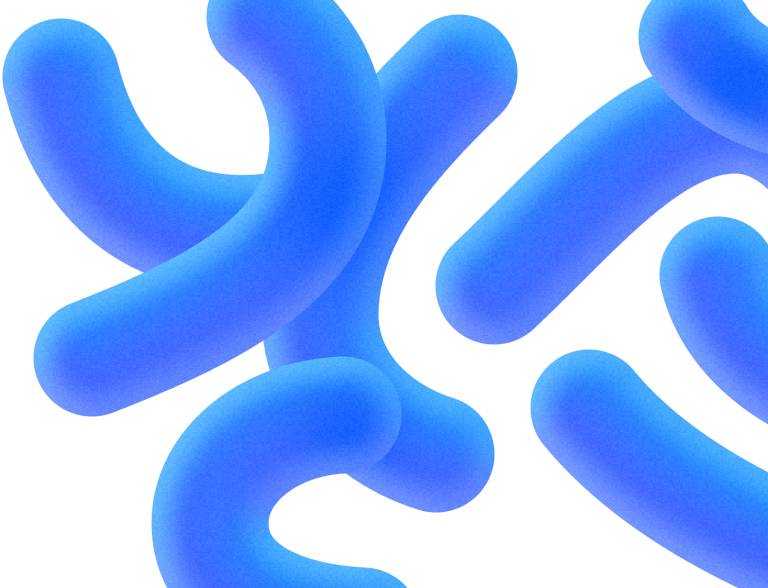
Reproduce this background procedurally as a Shadertoy shader.

```glsl
const float RADIUS = 0.585;
const float CANVAS_HEIGHT = 5.88;
const int CURVE_STEPS = 24;

const vec3 INDIGO = vec3(0.26, 0.41, 1.0);
const vec3 AZURE = vec3(0.11, 0.56, 1.0);
const vec3 ROYAL = vec3(0.07, 0.37, 1.0);
const vec3 SKY = vec3(0.40, 0.76, 1.0);
const vec3 PERIWINKLE = vec3(0.55, 0.67, 1.0);

float hash(vec2 cell) {
    vec3 q = fract(vec3(cell.xyx) * 0.1031);
    q += dot(q, q.yzx + 33.33);
    return fract((q.x + q.y) * q.z);
}

vec2 cubic(vec2 a, vec2 b, vec2 c, vec2 d, float t) {
    float s = 1.0 - t;
    return s * s * s * a + 3.0 * s * s * t * b + 3.0 * s * t * t * c + t * t * t * d;
}

vec2 shorter(vec2 a, vec2 b) {
    return dot(a, a) < dot(b, b) ? a : b;
}

// Offset from the closest point of a cubic curve to p
vec2 curveOffset(vec2 p, vec2 a, vec2 b, vec2 c, vec2 d) {
    vec2 best = p - a;
    vec2 start = a;
    for (int i = 1; i <= CURVE_STEPS; i++) {
        vec2 end = cubic(a, b, c, d, float(i) / float(CURVE_STEPS));
        vec2 along = end - start;
        float h = clamp(dot(p - start, along) / dot(along, along), 0.0, 1.0);
        best = shorter(best, p - start - along * h);
        start = end;
    }
    return best;
}

float softSpot(vec2 p, vec2 center, float size) {
    vec2 q = (p - center) / size;
    return exp(-dot(q, q));
}

// Tube colour from its cross-section position and the depth of shade
vec3 tubeColor(vec2 o, float depth) {
    float q = length(o);
    vec2 dir = o / max(q, 0.001);
    float upper = smoothstep(-0.45, 0.95, dot(o, vec2(0.3, -0.95)));
    vec3 body = mix(mix(INDIGO, AZURE, upper), ROYAL, depth);
    float facing = 0.5 + 0.5 * dot(dir, vec2(-0.89, -0.45));
    float rim = smoothstep(0.3, 1.02, q) * mix(0.38, 0.88, facing);
    vec3 rimColor = mix(PERIWINKLE, SKY, smoothstep(-0.9, 0.2, dot(dir, vec2(0.0, -1.0))));
    return mix(body, rimColor, rim);
}

vec3 paintTube(vec3 under, vec2 offset, float depth, float pixel) {
    float edge = length(offset) - RADIUS;
    float cover = 1.0 - smoothstep(-0.75 * pixel, 0.75 * pixel, edge);
    return mix(under, tubeColor(offset / RADIUS, depth), cover);
}

void mainImage(out vec4 fragColor, in vec2 fragCoord) {
    float pixel = CANVAS_HEIGHT / iResolution.y;
    // Layout space: y runs downward from the top edge
    vec2 p = vec2(fragCoord.x, iResolution.y - fragCoord.y) * pixel;

    // Deeper blue where tubes cross
    float depth = softSpot(p, vec2(3.55, 2.05), 0.85);
    depth = max(depth, softSpot(p, vec2(7.4, 0.85), 0.6));
    depth = max(depth, 0.85 * softSpot(p, vec2(3.5, 4.35), 0.55));

    // Left hook
    vec2 hook = curveOffset(p, vec2(0.61, 0.77), vec2(0.85, 1.75), vec2(1.5, 2.45), vec2(2.7, 2.32));
    // Central stem
    vec2 stem = shorter(
        curveOffset(p, vec2(4.59, 0.73), vec2(3.95, 1.35), vec2(3.2, 2.15), vec2(3.2, 3.15)),
        curveOffset(p, vec2(3.2, 3.15), vec2(3.2, 3.85), vec2(3.75, 4.35), vec2(4.36, 4.54)));
    // Large bow
    vec2 bow = shorter(
        curveOffset(p, vec2(2.65, 0.17), vec2(3.1, 0.5), vec2(3.28, 0.95), vec2(3.28, 1.4)),
        curveOffset(p, vec2(3.28, 1.4), vec2(3.28, 2.55), vec2(2.15, 3.1), vec2(0.92, 3.58)));
    // Lower arch
    vec2 arch = shorter(
        curveOffset(p, vec2(3.43, 4.15), vec2(2.7, 4.18), vec2(2.1, 4.65), vec2(2.1, 5.23)),
        curveOffset(p, vec2(2.1, 5.23), vec2(2.1, 5.9), vec2(2.8, 6.22), vec2(3.63, 6.26)));
    // Right ramp
    vec2 ramp = shorter(
        curveOffset(p, vec2(4.94, 2.86), vec2(5.75, 2.1), vec2(6.5, 1.15), vec2(7.35, 1.15)),
        curveOffset(p, vec2(7.35, 1.15), vec2(7.7, 1.15), vec2(8.0, 1.35), vec2(8.2, 1.6)));
    // Tubes leaving the right side
    vec2 corner = curveOffset(p, vec2(6.97, 0.37), vec2(7.18, 0.72), vec2(7.6, 0.95), vec2(8.1, 1.04));
    vec2 side = curveOffset(p, vec2(7.18, 2.75), vec2(7.3, 3.25), vec2(7.7, 3.65), vec2(8.3, 3.9));
    vec2 slope = curveOffset(p, vec2(5.89, 4.08), vec2(6.4, 4.7), vec2(7.2, 5.2), vec2(8.2, 5.6));

    // Back to front
    vec3 color = vec3(1.0);
    color = paintTube(color, hook, 0.0, pixel);
    color = paintTube(color, stem, depth, pixel);
    color = paintTube(color, bow, depth, pixel);
    color = paintTube(color, arch, depth, pixel);
    color = paintTube(color, ramp, 0.0, pixel);
    color = paintTube(color, corner, depth, pixel);
    color = paintTube(color, side, 0.0, pixel);
    color = paintTube(color, slope, 0.0, pixel);

    // Fine grain on the tubes only
    float grain = hash(floor(p * 66.0)) - 0.5;
    color += 0.045 * grain * smoothstep(0.0, 0.3, 1.0 - color.r);
    fragColor = vec4(clamp(color, 0.0, 1.0), 1.0);
}
```
